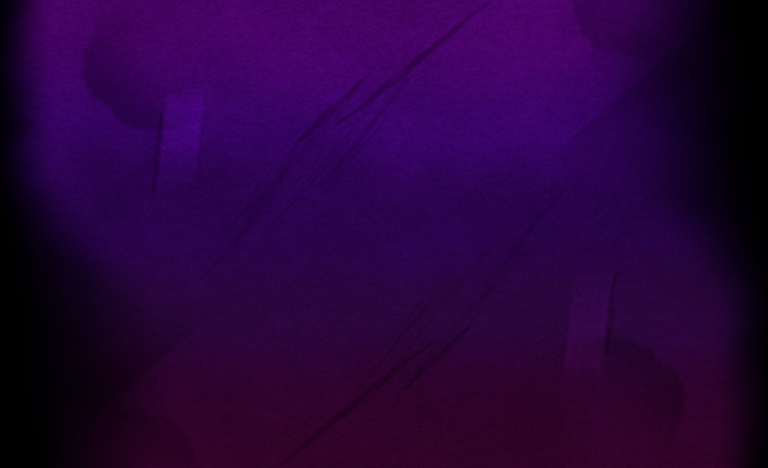
This background is drawn by a WebGL 2 fragment shader. Its source:

```glsl
#version 300 es
precision highp float;
// Dark grunge backdrop: a violet to plum vertical ramp with black side fades.
// One layer of brush marks is drawn twice, upright and turned by half a circle,
// then worn with layered noise, faint diagonal bristle lines and woven grain.
uniform vec2 u_resolution;
out vec4 fragColor;

float hash(vec2 p) {
    vec3 q = fract(vec3(p.xyx) * 0.1031);
    q += dot(q, q.yzx + 33.33);
    return fract((q.x + q.y) * q.z);
}

float noise(vec2 p) {
    vec2 i = floor(p), f = fract(p);
    f = f * f * (3.0 - 2.0 * f);
    return mix(mix(hash(i), hash(i + vec2(1, 0)), f.x),
               mix(hash(i + vec2(0, 1)), hash(i + vec2(1, 1)), f.x), f.y);
}

float fbm(vec2 p) {
    float sum = 0.0, gain = 0.5;
    for (int i = 0; i < 5; i++) {
        sum += gain * noise(p);
        p = mat2(1.6, 1.2, -1.2, 1.6) * p + 7.3;
        gain *= 0.5;
    }
    return sum;
}

// Tapered dry brush line from a to b, bowed sideways by the given amount
float streak(vec2 p, vec2 a, vec2 b, float width, float bow) {
    vec2 ab = b - a;
    float t = clamp(dot(p - a, ab) / dot(ab, ab), 0.0, 1.0);
    float arch = sin(3.14159 * t);
    vec2 offset = p - a - ab * t - normalize(vec2(-ab.y, ab.x)) * bow * arch;
    float w = width * (0.2 + 0.8 * arch);
    return (1.0 - smoothstep(0.0, w + 0.003, length(offset))) * (0.5 + 0.6 * noise(p * 45.0));
}

// Bundle of fine bristle lines falling to the lower left
float bristles(vec2 p) {
    float sum = 0.0;
    for (int i = 0; i < 10; i++) {
        vec2 r = vec2(hash(vec2(i, 3)), hash(vec2(i, 17)));
        vec2 a = vec2(0.60 + 0.35 * r.x, 0.60 + 0.32 * r.x + 0.18 * (r.y - 0.5));
        vec2 b = a - (0.16 + 0.22 * r.y) * vec2(0.74, 0.68 + 0.3 * r.x);
        sum += streak(p, a, b, 0.003, 0.015 * (r.y - 0.3)) * (r.x < 0.35 ? -0.5 : 1.0);
    }
    return sum;
}

// Shade that starts sharply on the line a-b and dies away on its left side
float foldShade(vec2 p, vec2 a, vec2 b, float decay) {
    vec2 dir = normalize(b - a);
    float along = dot(p - a, dir) / length(b - a);
    float side = dot(p - a, vec2(-dir.y, dir.x));
    float ends = smoothstep(-0.1, 0.2, along) * (1.0 - smoothstep(0.75, 1.15, along));
    return ends * smoothstep(-0.004, 0.006, side) * exp(-max(side, 0.0) * decay);
}

// Shade inside a ragged ellipse, strongest near its lower left rim
float blotShade(vec2 p, vec2 center, vec2 radius) {
    vec2 q = (p - center) / radius;
    float r = length(q) + 0.35 * (fbm(p * 11.0) - 0.5);
    float rim = smoothstep(-0.2, 0.9, dot(q, vec2(-0.75, -0.65)));
    return (1.0 - smoothstep(0.92, 1.02, r)) * rim;
}

// Slanted pale brush strip with a worn top and a fading foot
float paleStrip(vec2 p) {
    float x = p.x - 0.39 - 0.12 * (p.y - 0.72);
    float sides = smoothstep(-0.05, -0.036, x) * (1.0 - smoothstep(0.034, 0.042, x));
    float top = 1.0 - smoothstep(0.75, 0.83, p.y + 0.03 * (noise(p * 40.0) - 0.5));
    return sides * top * smoothstep(0.54, 0.72, p.y);
}

float brushLayer(vec2 p) {
    vec2 q = p + 0.008 * (vec2(noise(p * 22.0), noise(p * 22.0 + 9.0)) - 0.5);
    float shade = 1.0 + 0.27 * paleStrip(p);
    shade *= 1.0 - 0.25 * blotShade(p, vec2(0.34, 0.87), vec2(0.17, 0.16));
    shade *= 1.0 - 0.16 * blotShade(p, vec2(1.36, 0.99), vec2(0.13, 0.11));
    shade *= 1.0 - 0.18 * foldShade(p, vec2(1.47, 0.92), vec2(1.19, 0.68), 6.0);
    shade *= 1.0 - 0.34 * streak(q, vec2(1.045, 0.995), vec2(0.72, 0.73), 0.010, 0.0);
    shade *= 1.0 - 0.30 * streak(q, vec2(0.775, 0.825), vec2(0.64, 0.70), 0.010, 0.0);
    shade *= 1.0 - 0.14 * streak(q, vec2(0.66, 0.74), vec2(0.43, 0.40), 0.010, 0.02);
    shade *= 1.0 - 0.30 * streak(q, vec2(0.345, 0.76), vec2(0.328, 0.59), 0.009, 0.0);
    return shade * (1.0 - 0.13 * bristles(p));
}

// Left side fade: narrow in the upper half, wide in the lower half
float sideFade(vec2 uv) {
    float upper = smoothstep(0.26, 0.68, uv.y);
    float x = uv.x + 0.03 * (fbm(uv * 7.0) - 0.5);
    return smoothstep(mix(0.02, -0.015, upper), mix(0.24, 0.08, upper), x);
}

vec3 verticalRamp(float y) {
    vec3 c = mix(vec3(0.195, 0.01, 0.155), vec3(0.18, 0.01, 0.17), smoothstep(0.0, 0.18, y));
    c = mix(c, vec3(0.165, 0.02, 0.235), smoothstep(0.15, 0.34, y));
    c = mix(c, vec3(0.16, 0.01, 0.29), smoothstep(0.34, 0.54, y));
    c = mix(c, vec3(0.215, 0.01, 0.395), smoothstep(0.54, 0.74, y));
    return mix(c, vec3(0.28, 0.01, 0.395), smoothstep(0.70, 0.97, y));
}

void main() {
    vec2 uv = gl_FragCoord.xy / u_resolution;
    float aspect = u_resolution.x / u_resolution.y;
    vec2 p = vec2(uv.x * aspect, uv.y);

    // Base colour with cloudy unevenness, then brush marks upright and turned
    float cloud = fbm(p * 4.5);
    vec3 color = verticalRamp(uv.y + 0.09 * (cloud - 0.5)) * (0.86 + 0.28 * cloud);
    color *= brushLayer(p) * brushLayer(vec2(aspect, 1.0) - p);

    // Woven grain
    color *= 0.86 + 0.19 * noise(p * vec2(230.0, 310.0)) + 0.09 * noise(p * vec2(60.0, 170.0));

    // Side fades keep a blue tint in the shadows
    float light = sideFade(uv) * sideFade(1.0 - uv);
    fragColor = vec4(color * vec3(pow(light, 1.2), light, light), 1.0);
}
```
